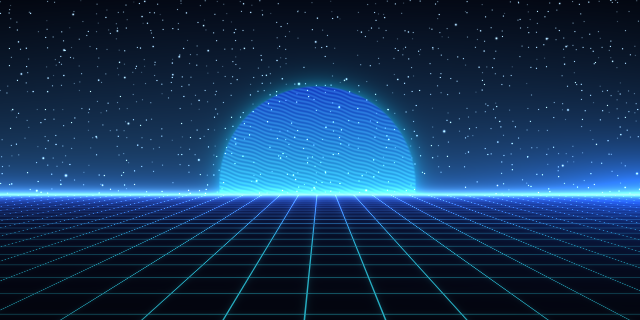
A Shadertoy shader for this background:

```glsl
// A neon night: a striped half sun rises behind a glowing horizon, with a starry
// sky above and a perspective grid below. The sky is made of gradients and hashed
// star cells; the floor lines are even steps in projected floor coordinates.

const float HORIZON = 0.391;
const vec2 SUN_CENTER = vec2(-0.008, 0.424);
const float SUN_RADIUS = 0.306;
const vec2 VANISHING_POINT = vec2(0.002, 0.505);

const vec3 NIGHT = vec3(0.015, 0.035, 0.085);
const vec3 DUSK = vec3(0.14, 0.33, 0.53);
const vec3 SUN_TOP = vec3(0.11, 0.31, 0.80);
const vec3 SUN_BOTTOM = vec3(0.20, 0.78, 0.91);
const vec3 HALO = vec3(0.02, 0.36, 0.42);
const vec3 ELECTRIC = vec3(0.08, 0.30, 0.85);
const vec3 ICE = vec3(0.60, 0.95, 1.00);
const vec3 FLOOR_DARK = vec3(0.010, 0.014, 0.045);
const vec3 LINE_NEAR = vec3(0.14, 0.68, 0.72);
const vec3 LINE_FAR = vec3(0.28, 0.50, 0.92);

vec2 hash22(vec2 p) {
    vec3 q = fract(p.xyx * vec3(0.1031, 0.1030, 0.0973));
    q += dot(q, q.yzx + 33.33);
    return fract((q.xx + q.yz) * q.zy);
}

// Smooth coverage of a shape, given its signed distance
float coverage(float dist, float pixel) {
    return clamp(0.5 - dist / pixel, 0.0, 1.0);
}

// Distance to the nearest integer
float gridDistance(float t) {
    return abs(fract(t + 0.5) - 0.5);
}

// One star at a hashed place in each chosen cell
float starLayer(vec2 p, float cellSize, float radius, float density, float seed, float pixel) {
    vec2 cell = floor(p / cellSize);
    vec2 offset = 0.2 + 0.6 * hash22(cell + seed);
    vec2 traits = hash22(cell + seed + 71.7);
    float r = radius * mix(0.5, 1.0, traits.y);
    float softR = max(r, 0.6 * pixel);
    float dist = length(p - (cell + offset) * cellSize);
    float energy = min(1.0, r * r / (softR * softR) * 1.4);
    return step(traits.x, density) * energy * exp(-dist * dist / (softR * softR));
}

float starField(vec2 p, float pixel) {
    float light = 0.0;
    for (int i = 0; i < 4; i++) {
        float level = float(i);
        float cellSize = 0.028 * pow(1.75, level);
        float radius = 0.0016 + 0.0008 * level;
        light += starLayer(p + 10.0, cellSize, radius, 0.48 - 0.1 * level, 37.0 * level, pixel);
    }
    return light;
}

vec3 skyColor(vec2 p) {
    float rise = clamp((p.y - HORIZON) / (1.0 - HORIZON), 0.0, 1.0);
    vec3 color = mix(DUSK, NIGHT, pow(rise, 0.72));
    return color * (1.0 - 0.22 * p.x * p.x * rise);
}

vec3 paintSun(vec3 sky, vec2 p, float pixel) {
    vec2 q = p - SUN_CENTER;
    float dist = length(q) - SUN_RADIUS;
    float rise = clamp((p.y - HORIZON) / 0.34, 0.0, 1.0);
    vec3 body = mix(SUN_BOTTOM, SUN_TOP, pow(rise, 0.85));
    // Fine slanted, slightly wavy stripes
    float wave = q.y + 0.32 * q.x + 0.002 * sin(q.x * 70.0);
    float stripe = sin(wave * 520.0);
    body += vec3(0.035, 0.075, 0.05) * stripe;
    vec3 color = sky + HALO * 0.75 * exp(-max(dist, 0.0) / 0.028);
    return mix(color, body, coverage(dist, max(pixel, 0.006)));
}

vec3 paintFloor(vec2 p, float pixel) {
    float depth = HORIZON - p.y;
    float gap = VANISHING_POINT.y - p.y;
    vec3 color = FLOOR_DARK + vec3(0.035, 0.075, 0.24) * exp(-depth / 0.11);
    color += vec3(0.08, 0.16, 0.42) * exp(-depth / 0.025);

    // Floor coordinates, then distances turned back into canvas units
    float columnStep = 0.503 * gap;
    float rowStep = 0.318 * gap * gap;
    float column = (p.x - VANISHING_POINT.x) / columnStep + 0.2;
    float row = 1.0 / (0.318 * gap) - 0.456;
    float columnDist = gridDistance(column) * columnStep;
    float rowDist = gridDistance(row) * rowStep;

    float halfWidth = 0.0011 + 0.0028 * gap;
    float columnLine = coverage(columnDist - halfWidth, pixel);
    float rowLine = coverage(rowDist - 0.5 * halfWidth, pixel) * smoothstep(0.0, 0.09, depth);
    float bloom = 0.16 * exp(-columnDist / 0.009) + 0.07 * exp(-rowDist / 0.006);
    vec3 lineColor = mix(LINE_FAR, LINE_NEAR, smoothstep(0.0, 0.17, depth));
    lineColor *= 1.0 - 0.35 * smoothstep(0.2, 1.0, abs(p.x));
    return color + lineColor * (max(0.8 * columnLine, 0.5 * rowLine) + bloom);
}

// Horizon beam, with a wider bloom at the right edge
vec3 horizonGlow(vec2 p) {
    float height = p.y - HORIZON;
    float reach = height > 0.0 ? 1.0 : 0.55;
    float dist = abs(height) / reach;
    vec3 glow = ICE * 0.85 * exp(-dist / 0.011);
    glow += ELECTRIC * (0.35 + 0.3 * abs(p.x)) * exp(-dist / 0.042);
    vec2 q = (p - vec2(1.03, HORIZON + 0.015)) / vec2(0.30, 0.095);
    return glow + ELECTRIC * 0.85 * exp(-length(q) * 1.1);
}

void mainImage(out vec4 fragColor, in vec2 fragCoord) {
    float pixel = 1.0 / iResolution.y;
    vec2 p = (fragCoord - vec2(0.5 * iResolution.x, 0.0)) * pixel;
    vec3 sky = paintSun(skyColor(p), p, pixel);
    sky += vec3(0.75, 0.92, 1.0) * starField(p, pixel);
    vec3 ground = paintFloor(min(p, vec2(1e3, HORIZON)), pixel);
    vec3 color = mix(ground, sky, coverage(HORIZON - p.y, pixel));
    color += horizonGlow(p) * (1.0 - 0.45 * color);
    fragColor = vec4(clamp(color, 0.0, 1.0), 1.0);
}
```
